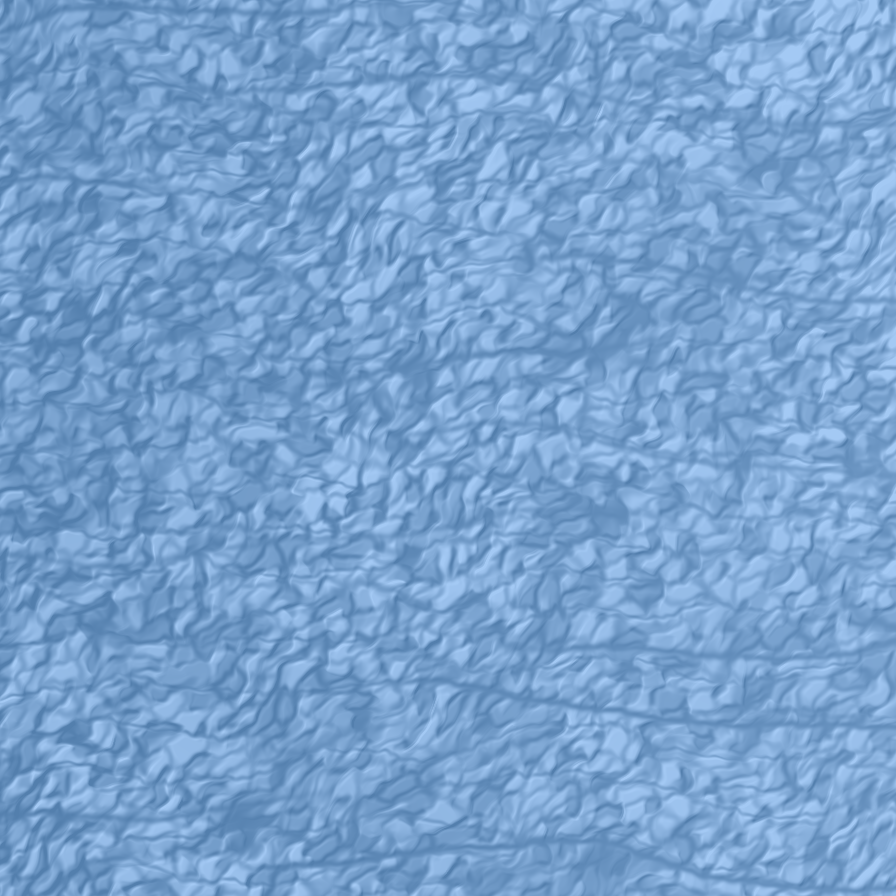
Give the GLSL for this texture, as a WebGL 1 fragment shader.

```glsl
precision highp float;
uniform vec2 u_resolution;

// Colours of the groove floors and the raised grain
const vec3 GROOVE_BLUE = vec3(0.355, 0.525, 0.705);
const vec3 GRAIN_BLUE = vec3(0.615, 0.765, 0.935);

// Grain: cells per canvas along and across, and direction in radians
const vec2 COARSE_CELLS = vec2(28.0, 46.0);
const vec2 FINE_CELLS = vec2(48.0, 88.0);
const vec2 FOLD_CELLS = vec2(6.0, 19.0);
const float COARSE_ANGLE = 0.65;
const float FINE_ANGLE = 0.95;
const float FOLD_ANGLE = 0.12;
const float LUMP_SHARE = 0.58;
const float FINE_SHARE = 0.62;
const float GRAIN_BORDER = 0.45;
const float FOLD_BORDER = 0.13;
const float FOLD_DEPTH = 0.5;

// Long creases
const int CREASE_COUNT = 11;
const float CREASE_WIDTH = 0.0044;
const float CREASE_DEPTH = 0.95;

// Lighting
const vec2 LIGHT_DIRECTION = vec2(-0.75, 0.66);
const float RELIEF_STEP = 0.0024;
const float RELIEF_GAIN = 0.55;
const float HEIGHT_GAIN = 0.92;
const float MEAN_HEIGHT = 0.5;

float hash1(float n) {
  return fract(sin(n * 78.233) * 437.585);
}

vec2 hash2(vec2 cell) {
  vec3 a = fract(cell.xyx * vec3(0.1031, 0.1030, 0.0973));
  a += dot(a, a.yzx + 33.33);
  return fract((a.xx + a.yz) * a.zy);
}

mat2 rotation(float angle) {
  float c = cos(angle), s = sin(angle);
  return mat2(c, -s, s, c);
}

// Layered sines roughen the borders but keep the overall direction
vec2 warp(vec2 p) {
  float frequency = 11.0;
  float amplitude = 0.010;
  for (int i = 0; i < 6; i++) {
    p += amplitude * sin(frequency * p.yx + vec2(1.3, 4.1) * float(i + 1));
    p = rotation(0.35) * p;
    frequency *= 2.0;
    amplitude *= 0.61;
  }
  return rotation(-2.1) * p;
}

// Cellular noise: x is the distance to a border, y a smooth random level
vec2 cellular(vec2 p) {
  vec2 cell = floor(p);
  vec2 local = fract(p);
  float nearest = 8.0;
  float second = 8.0;
  float levelSum = 0.0;
  float weightSum = 0.0;
  for (int y = -1; y <= 1; y++) {
    for (int x = -1; x <= 1; x++) {
      vec2 offset = vec2(float(x), float(y));
      vec2 point = hash2(cell + offset + 100.0);
      float d = length(offset + point - local);
      second = min(second, max(nearest, d));
      nearest = min(nearest, d);
      float weight = exp(-6.0 * d * d);
      levelSum += weight * fract(17.0 * (point.x + point.y));
      weightSum += weight;
    }
  }
  return vec2(second - nearest, levelSum / weightSum);
}

// Gently waving creases, each with its own span and strength
float creases(vec2 p) {
  float depth = 0.0;
  for (int i = 0; i < CREASE_COUNT; i++) {
    float id = float(i) + 1.0;
    float start = hash1(id + 20.0) * 0.9 - 0.35;
    float span = 0.45 + 0.65 * hash1(id + 40.0);
    float phase = 6.283 * hash1(id + 60.0);
    float level = (id - 0.8 + 0.6 * hash1(id)) / float(CREASE_COUNT);
    level += 0.026 * sin(5.5 * p.x + phase) + 0.006 * sin(17.0 * p.x + 2.0 * phase);
    float d = (p.y - level) / CREASE_WIDTH;
    float ends = smoothstep(start, start + 0.12, p.x)
               * (1.0 - smoothstep(start + span - 0.12, start + span, p.x));
    float strength = 0.5 + 0.5 * hash1(id + 80.0);
    depth = max(depth, strength * ends * exp(-d * d));
  }
  return depth;
}

float height(vec2 p) {
  vec2 q = warp(p);
  vec2 coarse = cellular(rotation(COARSE_ANGLE) * q * COARSE_CELLS);
  vec2 fine = cellular(rotation(FINE_ANGLE) * q * FINE_CELLS + 17.0);
  float folds = cellular(rotation(FOLD_ANGLE) * q * FOLD_CELLS + 5.0).x;

  // Flat-topped lumps that merge, cut by grooves and sparse folds
  float lumps = smoothstep(0.3, 0.68, mix(coarse.y, fine.y, FINE_SHARE));
  float plateaus = smoothstep(0.0, GRAIN_BORDER, coarse.x);
  float grain = mix(plateaus, lumps, LUMP_SHARE);
  grain *= mix(1.0, smoothstep(0.0, FOLD_BORDER, folds), FOLD_DEPTH);
  return grain * (1.0 - CREASE_DEPTH * creases(mix(p, q, 0.5)));
}

void main() {
  vec2 p = gl_FragCoord.xy / min(u_resolution.x, u_resolution.y);

  // Surface height and slope towards the light
  vec2 lightStep = LIGHT_DIRECTION * RELIEF_STEP;
  float h = height(p);
  float slope = height(p - lightStep) - height(p + lightStep);

  // Slow changes of depth and brightness over the sheet
  float patches = sin(7.0 * p.x + 2.0 * sin(5.0 * p.y)) * sin(8.0 * p.y + 3.0 * p.x);
  float contrast = 0.95 + 0.15 * patches;
  float brightness = 0.3 * (p.x - 0.5) + 0.07 * patches;

  float tone = 0.48 + brightness
             + contrast * (HEIGHT_GAIN * (h - MEAN_HEIGHT) + RELIEF_GAIN * slope);
  gl_FragColor = vec4(mix(GROOVE_BLUE, GRAIN_BLUE, clamp(tone, -0.12, 1.1)), 1.0);
}
```
